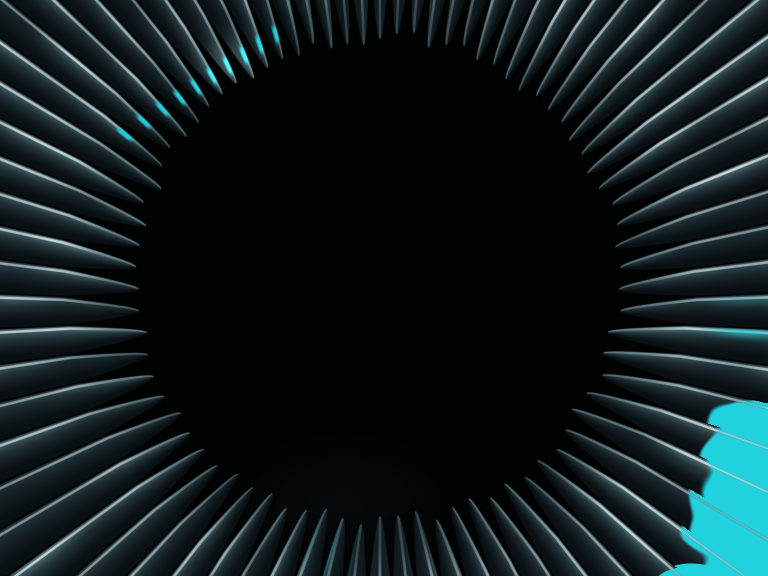
Reproduce this background procedurally as a WebGL 1 fragment shader.

```glsl
precision highp float;
// Ring of glossy steel blades around a black opening, with cyan reflections.

uniform vec2 u_resolution;

const float TAU = 6.2831853;
const float BLADES = 78.0;
const float OPENING_RADIUS = 0.418;
const vec2 OPENING_CENTER = vec2(-0.010, 0.017);
const vec2 FAN_CENTER = vec2(-0.007, -0.040);

const vec3 BLACK = vec3(0.004, 0.010, 0.011);
const vec3 SHADOW = vec3(0.035, 0.060, 0.073);
const vec3 STEEL = vec3(0.22, 0.32, 0.35);
const vec3 SILVER = vec3(0.45, 0.56, 0.58);
const vec3 WHITE = vec3(0.85, 0.91, 0.92);
const vec3 CYAN = vec3(0.13, 0.82, 0.87);

float hash(vec2 p) {
  return fract(sin(dot(p, vec2(127.1, 311.7))) * 43758.5453);
}

float noise(vec2 p) {
  vec2 i = floor(p);
  vec2 f = fract(p);
  f = f * f * (3.0 - 2.0 * f);
  float low = mix(hash(i), hash(i + vec2(1.0, 0.0)), f.x);
  float high = mix(hash(i + vec2(0.0, 1.0)), hash(i + vec2(1.0, 1.0)), f.x);
  return mix(low, high, f.y);
}

float segmentDistance(vec2 p, vec2 a, vec2 b) {
  vec2 ab = b - a;
  return length(p - a - ab * clamp(dot(p - a, ab) / dot(ab, ab), 0.0, 1.0));
}

float glow(vec2 p, vec2 center, vec2 size) {
  vec2 q = (p - center) / size;
  return exp(-dot(q, q));
}

// Positive inside an ellipse, one at its center.
float ellipse(vec2 p, vec2 center, vec2 size) {
  return 1.0 - length((p - center) / size);
}

// Angle to blade count: blades are packed more tightly at the top.
float bladePhase(float angle) {
  return BLADES / TAU * angle - 2.5 * cos(angle) - 0.75 * sin(2.0 * angle);
}

float bladeDensity(float angle) {
  return BLADES / TAU + 2.5 * sin(angle) - 1.5 * cos(2.0 * angle);
}

vec3 bladeRing(vec2 p, float pixel) {
  vec2 ray = p - FAN_CENTER;
  float angle = atan(ray.y, ray.x);
  float phase = bladePhase(angle);
  float id = mod(floor(phase), BLADES);
  float across = fract(phase) - 0.5;
  float pitch = length(ray) / bladeDensity(angle);
  float seed = hash(vec2(id, 4.0));

  // Tapered blade outline
  float along = length(p - OPENING_CENTER) - OPENING_RADIUS - 0.025 * (seed - 0.5);
  float halfWidth = 0.47 * sqrt(clamp(along / 0.13, 0.0, 1.0));
  float cover = smoothstep(pixel, -pixel, (abs(across) - halfWidth) * pitch);
  cover *= smoothstep(-pixel, pixel, along);

  // Shading falls away from the upper, lit edge
  float side = clamp(cos(angle) * 3.0, -1.0, 1.0);
  float tilt = clamp(across * side / max(halfWidth, 0.01), -1.0, 1.0);
  float sheen = noise(vec2(id * 3.7, along * 9.0));
  float light = 0.65 + 0.35 * abs(cos(angle));
  float body = smoothstep(-0.8, 1.0, tilt) * (0.35 + 0.65 * sheen) * light;
  vec3 color = mix(SHADOW, STEEL, body);
  color = mix(color, SILVER, 0.55 * smoothstep(0.25, 0.95, tilt) * sheen * light);

  // Thin polished rim
  float rimOffset = abs(across - side * halfWidth * 0.82) * pitch;
  float rim = smoothstep(0.0019 + pixel, 0.0008, rimOffset);
  float polish = smoothstep(0.02, 0.16, along) * (0.4 + 0.6 * sheen);
  vec3 rimColor = mix(SILVER, WHITE, polish);
  float rimAmount = rim * (0.5 + 0.5 * polish) * light;
  color = mix(color, rimColor, rimAmount);

  // Cyan arc at upper left and small reflections at bottom and right
  float arc = segmentDistance(p, vec2(-0.46, 0.26), vec2(-0.19, 0.44));
  float streak = smoothstep(0.022, 0.006, arc) * smoothstep(0.009, 0.003, rimOffset);
  float lowerGlint = glow(p, vec2(-0.075, -0.465), vec2(0.045, 0.05));
  float rightGlint = glow(p, vec2(0.63, -0.065), vec2(0.06, 0.04));
  float glint = (lowerGlint + rightGlint) * smoothstep(0.1, 0.8, tilt) * 0.65;
  color = mix(color, CYAN, clamp(streak + glint, 0.0, 0.95));
  color += SILVER * 0.45 * glow(p, vec2(-0.267, 0.387), vec2(0.055, 0.045));
  color = mix(BLACK, color, cover);

  // Broad cyan reflection broken up by the blades
  float pool = ellipse(p, vec2(0.67, -0.36), vec2(0.14, 0.17));
  pool = max(pool, ellipse(p, vec2(0.53, -0.515), vec2(0.065, 0.035)));
  pool += 0.3 * (seed - 0.5) + 0.2 * (noise(p * 28.0) - 0.5);
  float poolMask = smoothstep(0.0, 0.07, pool) * step(0.0, along);
  return mix(color, CYAN, poolMask * (1.0 - 0.7 * rimAmount));
}

void main() {
  float pixel = 1.0 / u_resolution.y;
  vec2 p = (gl_FragCoord.xy - 0.5 * u_resolution) * pixel;
  vec3 color = bladeRing(p, pixel);
  color += vec3(0.022, 0.030, 0.036) * glow(p, vec2(-0.07, -0.37), vec2(0.13, 0.07));
  gl_FragColor = vec4(color, 1.0);
}
```
